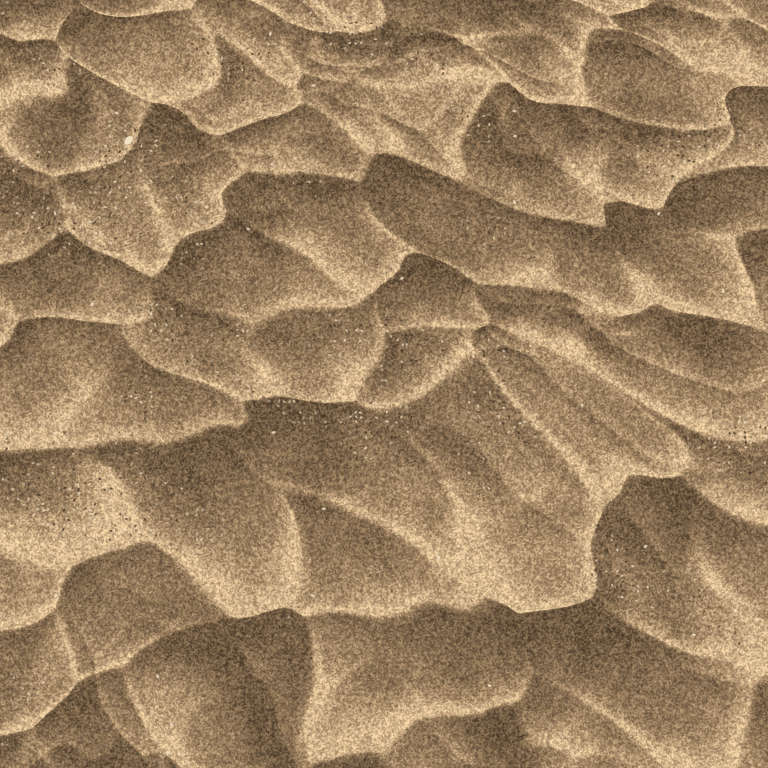
Write a WebGL 1 fragment shader that draws this texture.

```glsl
precision highp float;
uniform vec2 u_resolution;

const vec3 SHADOW_SAND = vec3(0.41, 0.33, 0.24);
const vec3 MID_SAND = vec3(0.63, 0.518, 0.388);
const vec3 LIT_SAND = vec3(0.89, 0.77, 0.60);
const vec3 SHELL = vec3(0.95, 0.89, 0.78);

float hash(vec2 p) {
  vec3 q = fract(vec3(p.xyx) * 0.1031);
  q += dot(q, q.yzx + 33.33);
  return fract((q.x + q.y) * q.z);
}

vec2 hash2(vec2 p) {
  return vec2(hash(p), hash(p + 71.7));
}

float noise(vec2 p) {
  vec2 i = floor(p);
  vec2 f = p - i;
  f = f * f * (3.0 - 2.0 * f);
  float low = mix(hash(i), hash(i + vec2(1.0, 0.0)), f.x);
  float high = mix(hash(i + vec2(0.0, 1.0)), hash(i + vec2(1.0)), f.x);
  return mix(low, high, f.y);
}

vec2 turn(vec2 p) {
  return vec2(0.8 * p.x - 0.6 * p.y, 0.6 * p.x + 0.8 * p.y);
}

float fbm(vec2 p) {
  float sum = 0.0;
  float amp = 0.5;
  for (int i = 0; i < 4; i++) {
    sum += amp * noise(p);
    p = 2.0 * turn(p) + 9.2;
    amp *= 0.5;
  }
  return sum;
}

vec2 warp(vec2 p, float frequency, float amount) {
  vec2 q = p * frequency;
  return p + amount * (vec2(noise(q + 3.1), noise(q + 47.3)) - 0.5);
}

// Perspective: hollows shrink towards the top
vec2 groundPlane(vec2 uv) {
  float nearness = 1.0 / (2.4 - uv.y);
  vec2 g = vec2((uv.x - 0.5) * 10.5, 27.0) * nearness;
  g.y += 0.4 * g.x;
  return g + 20.0;
}

// Bowl-shaped hollows meeting in crests: xy = slope, z = distance to a crest
vec3 hollows(vec2 p, float sharpness) {
  vec2 cell = floor(p);
  vec2 slope = vec2(0.0);
  float total = 0.0;
  float nearest = 9.0;
  float second = 9.0;
  for (int j = -1; j <= 1; j++) {
    for (int i = -1; i <= 1; i++) {
      vec2 id = cell + vec2(float(i), float(j));
      vec2 away = p - id - 0.5 - 0.85 * (hash2(id) - 0.5);
      float depth = mix(0.6, 1.4, hash(id + 19.4));
      float d = dot(away, away) + 0.15 * hash(id + 27.8);
      float weight = exp(-sharpness * d);
      slope += weight * depth * away;
      total += weight;
      second = min(second, max(nearest, d));
      nearest = min(nearest, d);
    }
  }
  return vec3(slope / total, second - nearest);
}

// Scattered bits: x = coverage, y = random tint
vec2 bits(vec2 uv, float count, float chance, float radius) {
  vec2 p = uv * count;
  vec2 id = floor(p);
  vec2 d = fract(p) - 0.5 - 0.4 * (hash2(id) - 0.5);
  float angle = 6.2832 * hash(id + 5.3);
  vec2 axis = vec2(cos(angle), sin(angle));
  d = vec2(dot(d, axis), 1.6 * dot(d, vec2(-axis.y, axis.x)));
  float edge = count / u_resolution.y;
  float shape = 1.0 - smoothstep(radius - edge, radius + edge, length(d));
  return vec2(shape * step(1.0 - chance, hash(id + 13.9)), hash(id + 31.1));
}

// Dark below each crest, pale walls around the floor and a thin bright rim
float reliefTone(vec2 p, float sharpness, float rimStrength) {
  vec3 relief = hollows(p, sharpness);
  float light = dot(relief.xy, vec2(0.5, -0.9));
  float wall = exp(-5.0 * relief.z);
  float rim = exp(-relief.z * relief.z / 0.006);
  float paleWall = wall * smoothstep(-0.3, 0.15, light);
  return light * (0.35 + 0.5 * wall) + 0.3 * paleWall + 0.3 * rimStrength * rim - 0.1;
}

vec3 sandColor(float tone) {
  vec3 lower = mix(SHADOW_SAND, MID_SAND, tone * 2.0);
  vec3 upper = mix(MID_SAND, LIT_SAND, tone * 2.0 - 1.0);
  return mix(lower, upper, step(0.5, tone));
}

void main() {
  vec2 uv = gl_FragCoord.xy / u_resolution.y;
  vec2 ground = groundPlane(uv);

  // Large hollows with smaller dents among them
  vec2 bent = warp(warp(ground, 0.8, 0.9), 2.2, 0.3);
  float crispness = noise(ground * 0.9 + 8.0);
  float tone = 0.45 + reliefTone(bent, mix(14.0, 55.0, crispness), crispness);
  float dents = reliefTone(turn(bent) * 1.7 + 6.3, 14.0, 0.3);
  tone += 0.5 * dents * smoothstep(0.3, 0.6, noise(ground * 0.8 + 61.0));

  // Soft mounds and streaks running down the slopes
  tone += 0.5 * (fbm(ground * 1.8) - 0.47);
  tone += 0.2 * (noise(bent * vec2(5.0, 1.8)) - 0.5);
  tone = mix(tone, smoothstep(-0.15, 1.1, tone), 0.7);
  tone = clamp(tone, 0.05, 0.9);

  // Fine grain
  tone += 0.3 * (noise(turn(uv) * 260.0) - 0.5);
  tone += 0.58 * (noise(turn(turn(uv)) * 520.0 + 7.7) - 0.5);
  vec3 color = sandColor(clamp(tone, -0.25, 1.15));

  // Grit gathered in patches, and a few shell chips
  float patchMask = smoothstep(0.5, 0.68, fbm(ground * 1.3 + 40.0));
  vec2 grit = bits(uv, 150.0, 0.3, 0.3);
  vec3 gritColor = mix(SHADOW_SAND * 0.6, SHELL, smoothstep(0.3, 0.7, grit.y));
  color = mix(color, gritColor, 0.75 * grit.x * patchMask);
  color = mix(color, SHELL, 0.8 * bits(uv + 0.37, 60.0, 0.008, 0.16).x);
  color = mix(color, SHELL, bits(uv + 0.11, 9.0, 0.03, 0.06).x);

  gl_FragColor = vec4(color, 1.0);
}
```
